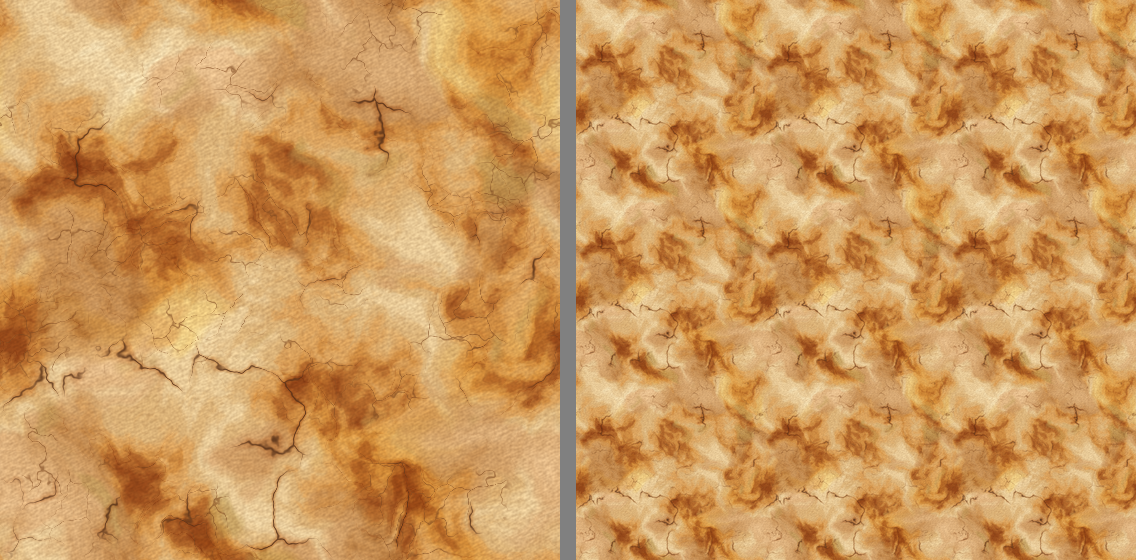
Left, the tile; right, the same tile 3 across and 3 down.
Reproduce this texture procedurally as a WebGL 2 fragment shader.

```glsl
#version 300 es
precision highp float;
// Seamless ochre watercolour stone with soft stains, branching cracks and brushed paper grain.

uniform vec2 u_resolution;
out vec4 fragColor;

vec2 hash2(vec2 cell, float seed) {
    vec3 q = fract(cell.xyx * vec3(0.1031, 0.1030, 0.0973) + seed * 0.137);
    q += dot(q, q.yzx + 33.33);
    return fract((q.xx + q.yz) * q.zy);
}

// Gradient noise that wraps after "period" lattice cells.
float noise(vec2 p, vec2 period, float seed) {
    vec2 cell = floor(p), f = fract(p);
    vec2 s = f * f * f * (f * (f * 6.0 - 15.0) + 10.0);
    vec4 corner;
    for (int i = 0; i < 4; i++) {
        vec2 o = vec2(i & 1, i >> 1);
        vec2 slope = normalize(hash2(mod(cell + o, period), seed) - 0.4999);
        corner[i] = dot(slope, f - o);
    }
    return mix(mix(corner.x, corner.y, s.x), mix(corner.z, corner.w, s.x), s.y);
}

float fbm(vec2 p, float period, int octaves, float seed) {
    float sum = 0.0, gain = 0.5;
    for (int i = 0; i < octaves; i++) {
        sum += gain * noise(p * period, vec2(period), seed + float(i));
        period *= 2.0;
        gain *= 0.5;
    }
    return sum;
}

vec2 fbm2(vec2 p, float period, int octaves, float seed) {
    return vec2(fbm(p, period, octaves, seed), fbm(p, period, octaves, seed + 7.0));
}

// Gap between the two nearest scattered points: zero along cell borders.
float cellEdge(vec2 p, float count, float seed) {
    p *= count;
    vec2 cell = floor(p), f = fract(p);
    float nearest = 9.0, second = 9.0;
    for (int y = -1; y <= 1; y++)
    for (int x = -1; x <= 1; x++) {
        vec2 o = vec2(x, y);
        float d = length(o + 0.1 + 0.8 * hash2(mod(cell + o, count), seed) - f);
        second = min(second, max(nearest, d));
        nearest = min(nearest, d);
    }
    return second - nearest;
}

// Round washes of random size, some lighter and some darker than their ground.
float blooms(vec2 p, float count, float seed) {
    p *= count;
    vec2 cell = floor(p), f = fract(p);
    float sum = 0.0;
    for (int y = -1; y <= 1; y++)
    for (int x = -1; x <= 1; x++) {
        vec2 o = vec2(x, y), id = mod(cell + o, count);
        vec2 kind = hash2(id, seed + 1.0);
        float radius = 0.15 + 0.4 * kind.x;
        float d = length(o + hash2(id, seed) - f);
        sum += (kind.y - 0.45) * (1.0 - smoothstep(radius * 0.65, radius, d));
    }
    return sum;
}

float line(float distance, float width) {
    return 1.0 - smoothstep(0.0, width, distance);
}

void main() {
    vec2 p = gl_FragCoord.xy / u_resolution;
    vec2 flow = p + 0.25 * fbm2(p, 3.0, 4, 3.0);
    vec2 jagged = p + 0.15 * fbm2(p, 6.0, 5, 21.0);

    // Cloudy tone, with rougher mottling where it is dark
    float tone = 1.05 * fbm(flow, 4.0, 7, 40.0);
    tone += 0.10 * blooms(jagged, 7.0, 50.0) + 0.06 * blooms(jagged, 15.0, 54.0);
    float dark = 1.0 - smoothstep(-0.15, 0.06, tone);
    tone += 0.4 * dark * fbm(jagged, 18.0, 4, 60.0);

    // Ochre ramp from rust to cream
    vec3 color = mix(vec3(0.58, 0.28, 0.10), vec3(0.70, 0.41, 0.17), smoothstep(-0.36, -0.20, tone));
    color = mix(color, vec3(0.81, 0.55, 0.26), smoothstep(-0.20, -0.10, tone));
    color = mix(color, vec3(0.86, 0.64, 0.37), smoothstep(-0.10, -0.01, tone));
    color = mix(color, vec3(0.86, 0.70, 0.47), smoothstep(-0.01, 0.07, tone));
    color = mix(color, vec3(0.91, 0.79, 0.59), smoothstep(0.08, 0.18, tone));
    color = mix(color, vec3(0.95, 0.87, 0.70), smoothstep(0.20, 0.34, tone));

    // Dusty tan, golden and olive stains
    float dust = smoothstep(0.04, 0.17, fbm(flow, 4.0, 5, 70.0));
    color = mix(color, vec3(0.78, 0.57, 0.35) + tone * vec3(0.35, 0.45, 0.5), 0.85 * dust);
    float gold = smoothstep(0.06, 0.22, fbm(flow, 3.0, 5, 80.0));
    color = mix(color, color * vec3(1.02, 0.99, 0.80), 0.8 * gold);
    float olive = smoothstep(0.15, 0.28, fbm(flow, 5.0, 4, 90.0));
    color = mix(color, vec3(0.72, 0.59, 0.32), 0.5 * olive);

    // Broken crack network: broad branches, hairlines and faint veins
    float broad = smoothstep(0.01, 0.20, fbm(p, 5.0, 3, 100.0));
    float hair = smoothstep(0.03, 0.20, fbm(p, 6.0, 3, 110.0) + 0.1 * dark);
    float branch = cellEdge(jagged, 6.0, 120.0);
    float twig = cellEdge(jagged + 0.02 * fbm2(p, 24.0, 3, 130.0), 17.0, 140.0);
    float vein = abs(fbm(jagged, 5.0, 5, 150.0));
    color *= 1.0 - vec3(0.10, 0.22, 0.34) * broad * line(branch, 0.13);
    color *= 1.0 - vec3(0.08, 0.15, 0.22) * line(vein, 0.012) * (0.2 + 0.8 * dark);
    color = mix(color, vec3(0.50, 0.29, 0.13), 0.55 * hair * line(twig, 0.06));
    color = mix(color, vec3(0.32, 0.18, 0.09), 0.8 * broad * line(branch, 0.014 + 0.022 * broad));

    // Slanted brush fibres and fine grain
    vec2 fibre = vec2(2.0 * p.x + p.y, p.x - 2.0 * p.y) * vec2(36.0, 110.0);
    float grain = 0.13 * noise(fibre, vec2(36.0, 110.0), 160.0);
    grain += 0.10 * noise(p * 210.0, vec2(210.0), 170.0);
    color *= 1.0 + grain * vec3(0.8, 1.0, 1.2);

    fragColor = vec4(clamp(color, 0.0, 1.0), 1.0);
}
```
